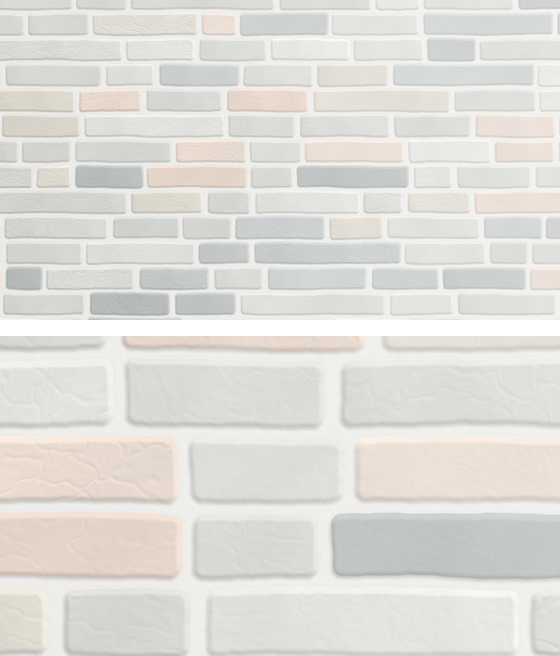
Top: the whole. Bottom: its middle third, enlarged.
Write a Shadertoy shader that draws this texture.

```glsl
// Whitewashed brick wall: uneven pastel bricks in pale mortar, lit from the upper right.
#define COURSE 0.0795       // height of one course, in canvas heights
#define BASE 0.0115         // height of the lowest bed joint
#define BRICK_LENGTH 0.235  // mean brick length
#define JITTER 0.66         // variation of brick length
#define JOINT 0.0072        // half width of the mortar
#define CORNER 0.011        // corner radius
#define WAVER 0.0013        // unevenness of the brick outlines
#define MERGE 0.16          // chance of a long brick
#define FLAKES 0.22         // depth of chipped layers
#define GRAIN 0.10          // depth of the fine surface pits
#define RELIEF 0.24         // strength of the shading
#define GLOW 0.36           // whitening towards the light

float hash(vec2 p) {
    return fract(sin(dot(p, vec2(127.1, 311.7))) * 43758.5);
}

// Cellular noise: distances to the nearest and second nearest points
vec2 cells(vec2 p) {
    vec2 base = floor(p), nearest = vec2(9.0);
    for (int y = -1; y <= 1; y++)
    for (int x = -1; x <= 1; x++) {
        vec2 c = base + vec2(x, y);
        float d = length(c + vec2(hash(c), hash(c + 41.3)) - p);
        nearest = d < nearest.x ? vec2(d, nearest.x) : vec2(nearest.x, min(nearest.y, d));
    }
    return nearest;
}

// Layered sines, turned at each octave
vec2 ripple(vec2 p) {
    vec2 sum = vec2(0.0);
    float amp = 1.0;
    p *= 21.0;
    for (int i = 0; i < 5; i++) {
        p = mat2(0.8, 0.6, -0.6, 0.8) * p;
        sum += amp * sin(p.yx + 1.7 * sum + float(i) * vec2(1.7, 4.1));
        p *= 1.9;
        amp *= 0.62;
    }
    return sum;
}

// Upright joints: position, and half width (negative where two bricks merge)
float jointX(float i, float row) {
    return BRICK_LENGTH * (i + hash(vec2(row, 7.7)) + JITTER * (hash(vec2(i, row)) - 0.5));
}
bool merged(float i, float row) {
    return mod(i, 2.0) < 0.5 && hash(vec2(i, row + 60.0)) < MERGE;
}
float jointWidth(float i, float row) {
    return merged(i, row) ? -2.0 * CORNER : JOINT * (0.85 + 0.5 * hash(vec2(i, row + 30.0)));
}

// Signed distance to the brick outline, negative inside; id names the brick
float brick(vec2 p, out vec2 id) {
    float row = floor((p.y - BASE) / COURSE);
    float i = floor(p.x / BRICK_LENGTH - hash(vec2(row, 7.7)));
    if (p.x < jointX(i, row)) i -= 1.0;
    else if (p.x >= jointX(i + 1.0, row)) i += 1.0;
    float left = jointX(i, row) + jointWidth(i, row);
    float right = jointX(i + 1.0, row) - jointWidth(i + 1.0, row);
    id = vec2(merged(i, row) ? i - 1.0 : i, row);
    vec2 center = vec2(0.5 * (left + right), BASE + (row + 0.5) * COURSE);
    vec2 halfSize = vec2(0.5 * (right - left), 0.5 * COURSE - JOINT * (0.65 + 0.35 * hash(id + 5.0)));
    vec2 q = abs(p - center) - halfSize + CORNER;
    return length(max(q, 0.0)) + min(max(q.x, q.y), 0.0) - CORNER;
}

// Surface height: rounded brick edge, flaked layers and pits
float surface(vec2 p, out float d, out vec2 id) {
    vec2 wave = ripple(p);
    d = brick(p + WAVER * wave, id);
    float body = smoothstep(0.003, -0.006, d);
    vec2 layer = cells(p * vec2(15.0, 24.0) + 0.35 * wave);
    float worn = pow(hash(id + 17.0), 2.0);
    float flake = worn * smoothstep(0.0, 0.16, layer.y - layer.x) + 0.6 * layer.x;
    float pits = cells(p * 110.0 + wave).x;
    return body * (1.0 + FLAKES * flake) + GRAIN * pits * mix(0.6, 1.0, body);
}

// Limewash tints, mostly off-white
vec3 tint(vec2 id) {
    float pick = hash(id + 91.0), tone = hash(id + 23.0);
    vec3 white = mix(vec3(0.83, 0.835, 0.82), vec3(0.90, 0.90, 0.88), tone);
    vec3 slate = mix(vec3(0.72, 0.74, 0.735), vec3(0.80, 0.82, 0.82), tone);
    vec3 cream = mix(vec3(0.86, 0.84, 0.80), vec3(0.90, 0.88, 0.84), tone);
    vec3 blush = mix(vec3(0.90, 0.83, 0.78), vec3(0.92, 0.87, 0.83), tone);
    return pick < 0.11 ? blush : pick < 0.23 ? cream : pick < 0.45 ? slate : white;
}

void mainImage(out vec4 fragColor, in vec2 fragCoord) {
    vec2 p = fragCoord / iResolution.y;
    vec2 uv = fragCoord / iResolution.xy;
    float pixel = 1.0 / iResolution.y;

    // Slope towards the light
    float d, dLit;
    vec2 id, idLit;
    float h = surface(p, d, id);
    float slope = h - surface(p + vec2(0.0018, 0.0030), dLit, idLit);

    // Brick face with cloudy wash, over mortar shaded close to the bricks
    vec2 cloud = ripple(p * 0.7 + 3.0 * hash(id));
    vec3 face = tint(id) * (1.0 + 0.012 * cloud.x);
    vec3 mortar = vec3(0.945, 0.942, 0.932) - 0.04 * smoothstep(0.004, 0.0, d);
    float cover = smoothstep(pixel, -pixel, d);
    vec3 color = mix(mortar, face, cover);

    // Relief, then light falling in from the right
    color *= 1.0 + RELIEF * clamp(slope, -0.8, 0.35);
    float light = smoothstep(0.0, 1.1, 0.85 * uv.x + 0.2 * uv.y);
    color = mix(color * mix(0.975, 1.0, light), vec3(0.97, 0.97, 0.96), GLOW * light);
    fragColor = vec4(clamp(color, 0.0, 1.0), 1.0);
}
```
